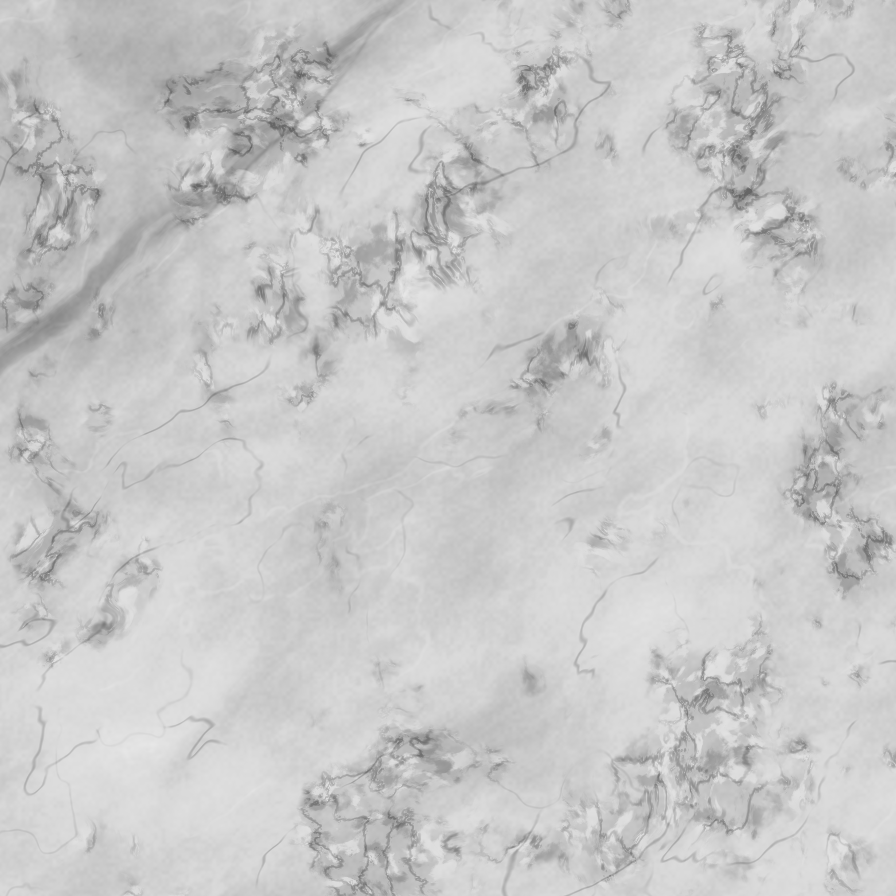
A Shadertoy shader for this texture:

```glsl
// Pale grey marble with a smoky diagonal band, fine broken veins and crackled patches.

float hash(vec2 p) {
    vec3 q = fract(vec3(p.xyx) * 0.1031);
    q += dot(q, q.yzx + 33.33);
    return fract((q.x + q.y) * q.z);
}

float noise(vec2 p) {
    vec2 cell = floor(p), f = fract(p);
    f = f * f * (3.0 - 2.0 * f);
    return mix(mix(hash(cell), hash(cell + vec2(1, 0)), f.x),
               mix(hash(cell + vec2(0, 1)), hash(cell + vec2(1, 1)), f.x), f.y);
}

float fbm(vec2 p) {
    float sum = 0.0, amplitude = 0.516;
    for (int i = 0; i < 5; i++) {
        sum += amplitude * noise(p);
        p = mat2(1.6, 1.2, -1.2, 1.6) * p + 17.3;
        amplitude *= 0.5;
    }
    return sum;
}

// Contour line of the noise, kept at an even width by its slope
float vein(vec2 p, float width) {
    float e = 0.01, n = fbm(p);
    vec2 slope = vec2(fbm(p + vec2(e, 0)) - n, fbm(p + vec2(0, e)) - n) / e;
    return 1.0 - smoothstep(0.0, width, abs(n - 0.5) / (length(slope) + 0.2));
}

// Scattered ragged ellipses, one at most in each jittered cell
float patches(vec2 p, float ragged) {
    float mask = 0.0;
    vec2 home = floor(p);
    for (int y = -1; y <= 1; y++)
    for (int x = -1; x <= 1; x++) {
        vec2 cell = home + vec2(x, y) + 40.0;
        float size = hash(cell + 7.1);
        vec2 centre = cell - 40.0 + 0.15 + 0.7 * vec2(hash(cell + 2.3), hash(cell + 5.9));
        float angle = mix(0.5, 1.9, hash(cell + 11.7));
        vec2 d = p - centre, axis = vec2(cos(angle), sin(angle));
        d = vec2(dot(d, axis), dot(d, vec2(-axis.y, axis.x)));
        float reach = length(d / (vec2(0.66, 0.34) * mix(0.45, 1.1, size))) + ragged;
        float present = step(0.45, hash(cell + 3.7));
        mask = max(mask, present * (1.0 - smoothstep(0.35, 1.1, reach)));
    }
    return mask;
}

void mainImage(out vec4 fragColor, in vec2 fragCoord) {
    vec2 p = fragCoord / iResolution.xy;
    vec2 warp = vec2(fbm(p * 5.0 + 3.0), fbm(p * 5.0 + 31.0)) - 0.5;
    vec2 grain = mat2(0.77, -0.64, 0.64, 0.77) * p + 0.09 * warp + 5.0;

    // Soft clouds, wisps and short strokes drawn out along the diagonal
    float cloud = fbm(grain * vec2(4.0, 6.5));
    float wisp = fbm(grain * vec2(11.0, 22.0) + 50.0);
    float stroke = fbm(grain * vec2(32.0, 64.0) + 15.0);
    float tone = 0.828 + 0.17 * (cloud - 0.5) + 0.11 * (wisp - 0.5) + 0.06 * (stroke - 0.5);

    // Smoky upper left corner and the streaked band along its edge
    float across = p.y - (0.62 + 0.68 * p.x + 0.5 * p.x * p.x) + 0.12 * warp.x;
    float streak = fbm(grain * vec2(8.0, 48.0) + 80.0);
    float smoke = smoothstep(0.32, 0.68, fbm(p * 9.0 + warp * 2.0 + 12.0));
    tone -= smoothstep(-0.22, 0.03, across) * (0.02 + 0.085 * smoke);
    tone -= exp(-pow(across / 0.035, 2.0)) * 0.17 * smoothstep(0.3, 0.7, streak);
    tone -= exp(-pow((across + 0.03) / 0.004, 2.0)) * 0.09 * smoothstep(0.4, 0.6, wisp);

    // Thin veins, pale and dark, that fade in and out
    float broken = smoothstep(0.45, 0.65, fbm(p * 14.0 + 21.0));
    tone += 0.03 * vein(grain * vec2(3.0, 6.0) + 60.0, 0.014) * (1.0 - broken);
    tone -= 0.14 * vein(grain * vec2(2.6, 6.5) + 90.0, 0.010) * broken;
    tone -= 0.06 * vein(p * 3.2 + warp * 0.3 + 35.0, 0.006) * smoothstep(0.4, 0.6, wisp);

    // Crackled patches, large ones and sparse small ones
    float ragged = 2.6 * (fbm(p * 20.0 + 70.0) - 0.5);
    float mask = patches(p * 4.0 + warp * 0.5, ragged);
    float sparse = smoothstep(0.48, 0.6, fbm(p * 6.0 + 44.0));
    mask = max(mask, 0.8 * sparse * patches(p * 10.0 + warp + 8.0, ragged + 0.2));

    // Dark cracks, specks and pale flakes inside the patches
    float crack = vein(p * vec2(34.0, 28.0) + warp * 4.0 + 25.0, 0.075);
    float speck = smoothstep(0.48, 0.68, fbm(p * 60.0 + warp * 6.0 + 9.0));
    float flake = smoothstep(0.5, 0.66, fbm(p * 55.0 + warp * 8.0));
    tone -= mask * (0.07 + 0.17 * crack + 0.12 * speck - 0.13 * flake);

    // Fine surface grain, then a soft limit on the brightest parts
    tone += 0.03 * (noise(p * 230.0) - 0.5);
    tone -= 0.5 * max(tone - 0.845, 0.0);
    fragColor = vec4(vec3(clamp(tone, 0.4, 0.93)), 1.0);
}
```
